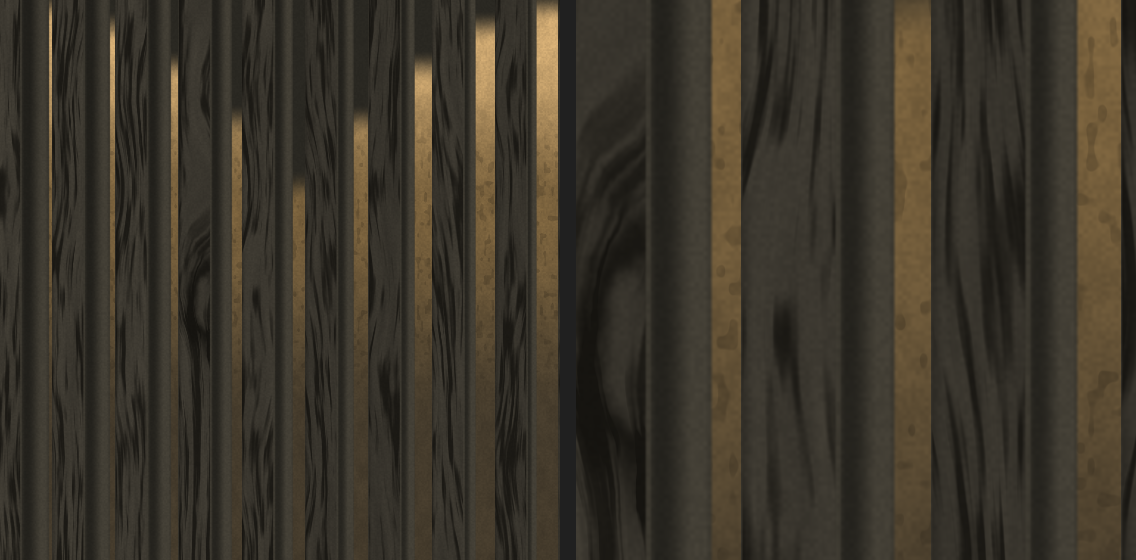
Left, the full canvas; right, a detail of the centre.
This texture is drawn by a three.js fragment shader. Its source:

```glsl
varying vec2 vUv;

const float PITCH = 0.113;
const float OFFSET = 0.0204;
const float FACE = 0.5;
const float SOFT = 0.013;

const vec3 WOOD_DARK = vec3(0.085, 0.078, 0.062);
const vec3 WOOD_LIGHT = vec3(0.235, 0.220, 0.188);
const vec3 GROOVE_DARK = vec3(0.130, 0.124, 0.105);
const vec3 GROOVE_LIGHT = vec3(0.262, 0.246, 0.208);
const vec3 BRASS_DIM = vec3(0.270, 0.232, 0.172);
const vec3 BRASS_MID = vec3(0.480, 0.385, 0.240);
const vec3 BRASS_GLOW = vec3(0.820, 0.670, 0.450);

float hash(vec2 p) {
  vec3 q = fract(vec3(p.xyx) * 0.1031);
  q += dot(q, q.yzx + 33.33);
  return fract((q.x + q.y) * q.z);
}

float noise(vec2 p) {
  vec2 i = floor(p);
  vec2 f = fract(p);
  f = f * f * (3.0 - 2.0 * f);
  float low = mix(hash(i), hash(i + vec2(1.0, 0.0)), f.x);
  float high = mix(hash(i + vec2(0.0, 1.0)), hash(i + 1.0), f.x);
  return mix(low, high, f.y);
}

float fbm(vec2 p) {
  float sum = 0.0;
  float gain = 0.5;
  for (int i = 0; i < 4; i++) {
    sum += gain * noise(p);
    p = p * 2.03 + 17.1;
    gain *= 0.5;
  }
  return sum;
}

// Dark pores stretched along the slat; a knotty slat has broader, bent figure
vec3 woodColor(vec2 p, float id, float knotty) {
  vec2 seed = vec2(id * 37.0 + 11.0, id * 19.0 + 5.0);
  float slant = (hash(seed) - 0.35) * 0.12;
  float bend = (noise(vec2(p.x * 14.0, p.y * 6.0) + seed) - 0.5) * 0.035;
  vec2 fromKnot = (p - vec2(0.058, 0.455)) / vec2(0.032, 0.065);
  float d = length(fromKnot) + (fbm(p * vec2(45.0, 25.0) + seed) - 0.5) * 0.7;
  float u = p.x + slant * p.y + bend * (1.0 + knotty);
  u += knotty * 0.025 * exp(-0.4 * d * d);

  float scale = mix(1.0, 0.4, knotty);
  float streak = noise(vec2(u * 190.0, p.y * 15.0) * scale + seed);
  float fine = noise(vec2(u * 420.0, p.y * 32.0) + seed);
  float band = noise(vec2(u * 75.0, p.y * 3.5) + seed);
  float pores = smoothstep(0.43, 0.72, 0.5 * streak + 0.22 * fine + 0.28 * band);
  float ring = exp(-pow((d - 1.0) / 0.3, 2.0)) * knotty;
  float dark = clamp(pores * 0.85 + ring * 0.9, 0.0, 1.0);

  float tone = 0.88 + 0.18 * hash(seed + 3.0);
  tone *= 0.86 + 0.28 * fbm(vec2(u * 130.0, p.y * 9.0) + seed);
  return mix(WOOD_LIGHT * tone, WOOD_DARK, dark);
}

// Rounded groove: shadow on the left, soft light toward the right
vec3 grooveColor(float r, float y, float id) {
  float light = smoothstep(0.25, 0.8, r) * (1.0 - 0.35 * smoothstep(0.85, 1.0, r));
  light += 0.45 * (1.0 - smoothstep(0.0, 0.18, r));
  light += 0.025 * id + 0.15 * (1.0 - y) - 0.08;
  return mix(GROOVE_DARK, GROOVE_LIGHT, clamp(light, 0.0, 1.0));
}

// Lit metal: bright near the top, fading down, with mottled wear
vec3 brassColor(vec2 p, float depth) {
  vec3 color = mix(BRASS_MID, BRASS_DIM, smoothstep(0.36, 0.78, depth));
  color = mix(BRASS_GLOW, color, smoothstep(0.07, 0.37, depth));
  float mottle = fbm(p * vec2(65.0, 38.0));
  float spots = smoothstep(0.68, 0.82, noise(p * vec2(150.0, 95.0)));
  float worn = smoothstep(0.15, 0.32, depth) * (1.0 - smoothstep(0.55, 0.8, depth));
  return color * (0.9 + 0.2 * mottle) * (1.0 - 0.14 * spots * worn);
}

// The light begins lowest at the middle strip and rises to both sides
float lightStart(float id) {
  float side = clamp(abs(id - 4.0) / 4.0, 0.0, 1.0);
  return 0.008 + 0.32 * pow(1.0 - side, 1.6);
}

void main() {
  float s = (vUv.x + OFFSET) / PITCH;
  float id = floor(s);
  float f = fract(s);
  float depth = 1.0 - vUv.y;
  float brassWidth = 0.044 + 0.037 * min(id, 8.0);
  float brassEdge = 1.0 - brassWidth;

  // Groove and brass strip
  float r = clamp((f - FACE) / (brassEdge - FACE), 0.0, 1.0);
  vec3 color = grooveColor(r, vUv.y, id);
  float start = lightStart(id);
  float lit = smoothstep(start - 0.025, start + 0.035, depth);
  vec3 strip = mix(GROOVE_DARK * 1.25, brassColor(vUv, depth), lit);
  color = mix(color, strip, smoothstep(brassEdge - SOFT, brassEdge + SOFT, f));

  // Wood face with a shaded left side and a thin light right edge
  float knotty = 1.0 - step(0.5, abs(id - 3.0));
  vec3 wood = woodColor(vec2(f * PITCH, vUv.y), id, knotty);
  wood *= 0.82 + 0.18 * smoothstep(0.0, 0.07, f);
  float face = 1.0 - smoothstep(FACE - SOFT, FACE + SOFT, f);
  face *= smoothstep(0.0, SOFT, f);
  color = mix(color, wood, face);
  float rim = 1.0 - smoothstep(0.004, 0.022, abs(f - FACE - 0.012));
  color = mix(color, GROOVE_LIGHT, rim * 0.55);

  // Fine surface grain
  color *= 0.95 + 0.1 * noise(vUv * 380.0);
  gl_FragColor = vec4(color, 1.0);
}
```
